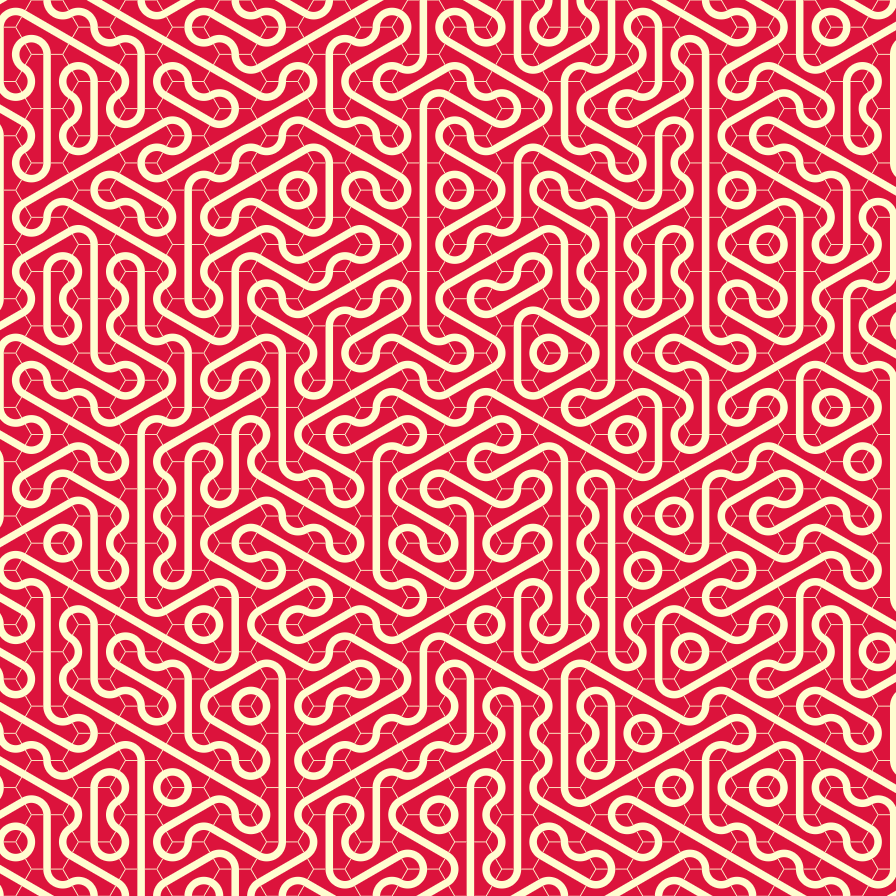
This pattern is drawn by a three.js fragment shader. Its source:

```glsl
// Hexagonal Truchet maze: cream ribbons over a hairline honeycomb on crimson.
#define HEX_SIDE 0.035      // hexagon side, in canvas widths
#define RIBBON_WIDTH 0.24   // in hexagon sides
#define HAIRLINE_WIDTH 0.028
#define SEED 17.0
#define CRIMSON vec3(0.863, 0.075, 0.235)
#define CREAM vec3(1.0, 0.992, 0.816)

varying vec2 vUv;

const float ROOT3 = 1.7320508;
const float THIRD_TURN = 2.0943951;

float hash(vec2 cell) {
  vec3 h = fract(vec3(cell.xyx) * 0.1031 + SEED * 0.0137);
  h += dot(h, h.yzx + 33.33);
  return fract((h.x + h.y) * h.z);
}

// Offset from the centre of the nearest flat-topped hexagon of side 1.
vec2 hexOffset(vec2 p) {
  vec2 period = vec2(3.0, ROOT3);
  vec2 a = p - period * floor(p / period + 0.5);
  vec2 shifted = p - 0.5 * period;
  vec2 b = shifted - period * floor(shifted / period + 0.5);
  return dot(a, a) < dot(b, b) ? a : b;
}

float hexEdgeDistance(vec2 q) {
  q = abs(q);
  return 0.5 * ROOT3 - max(q.y, dot(q, vec2(0.5 * ROOT3, 0.5)));
}

// One straight ribbon between two opposite corner arcs.
float ribbonDistance(vec2 q) {
  q = abs(q);
  float arc = abs(length(q - vec2(1.0, 0.0)) - 0.5);
  return min(q.x, arc);
}

// Share of a pixel covered by a band; stays correct below one pixel.
float bandCoverage(float d, float width, float pixel) {
  vec2 sides = vec2(0.5, -0.5) * width - d;
  vec2 filled = clamp(sides / pixel + 0.5, 0.0, 1.0);
  return filled.x - filled.y;
}

void main() {
  // Lattice anchored to the top left corner, in hexagon sides
  vec2 p = (vUv - vec2(0.0, 1.0)) / HEX_SIDE;
  float pixel = max(fwidth(p.y), 1e-5);
  vec2 q = hexOffset(p);
  vec2 cell = floor((p - q) / vec2(1.5, 0.5 * ROOT3) + 0.5);

  // Each tile takes one of three orientations
  float angle = floor(hash(cell) * 3.0) * THIRD_TURN;
  float c = cos(angle), s = sin(angle);
  vec2 turned = vec2(c * q.x - s * q.y, s * q.x + c * q.y);

  float hairline = bandCoverage(hexEdgeDistance(q), HAIRLINE_WIDTH, pixel);
  float ribbon = bandCoverage(ribbonDistance(turned), RIBBON_WIDTH, pixel);
  gl_FragColor = vec4(mix(CRIMSON, CREAM, max(hairline, ribbon)), 1.0);
}
```
